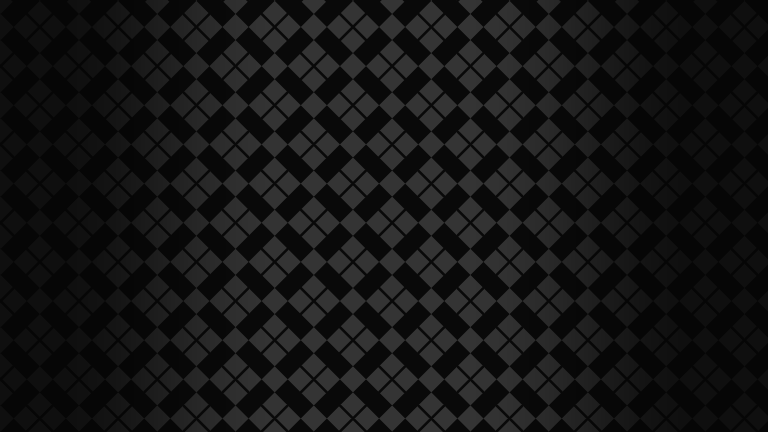
A Shadertoy shader for this pattern:

```glsl
// Dark argyle: diagonal 3x3 checker tiles split by thin lines, lit by a central vertical glow.

// Lengths are fractions of the canvas height.
const float TILE_PERIOD  = 0.18125;              // distance between line crossings in a row
const vec2  CROSSING     = vec2(0.8171, 0.9375); // position of one line crossing
const float LINE_WIDTH   = 0.006;
const float GLOW_OFFSET  = -0.015;               // glow axis relative to the canvas centre
const float GLOW_INNER   = 0.20;                 // full brightness up to here
const float GLOW_OUTER   = 0.74;                 // fully dimmed from here
const vec3  LIGHT_CENTER = vec3(0.203);
const vec3  LIGHT_EDGE   = vec3(0.058);
const vec3  DARK_CENTER  = vec3(0.036);
const vec3  DARK_EDGE    = vec3(0.022);

// Antialiased coverage of the region where the distance is negative.
vec2 coverage(vec2 dist, float blur) {
    return 1.0 - smoothstep(-blur, blur, dist);
}

// Rotates by 45 degrees so that the lines fall on integer coordinates.
vec2 toDiagonal(vec2 p) {
    return vec2(p.x + p.y, p.x - p.y) / TILE_PERIOD;
}

void mainImage(out vec4 fragColor, in vec2 fragCoord) {
    vec2 p = fragCoord / iResolution.y;
    float toTile = sqrt(2.0) / TILE_PERIOD;
    float blur = 0.6 * toTile / iResolution.y;

    // Distance from the middle of the tile along each diagonal
    vec2 fromMiddle = abs(fract(toDiagonal(p - CROSSING)) - 0.5);

    // Checker of thirds: dark where exactly one axis is in its middle third
    vec2 middle = coverage(fromMiddle - 1.0 / 6.0, blur);
    float darkCell = middle.x + middle.y - 2.0 * middle.x * middle.y;

    // Thin lines along the tile borders
    vec2 lines = coverage(0.5 - fromMiddle - 0.5 * LINE_WIDTH * toTile, blur);
    float dark = max(darkCell, max(lines.x, lines.y));

    // Horizontal falloff of the glow
    float axis = 0.5 * iResolution.x / iResolution.y + GLOW_OFFSET;
    float dim = smoothstep(GLOW_INNER, GLOW_OUTER, abs(p.x - axis));
    vec3 lightColor = mix(LIGHT_CENTER, LIGHT_EDGE, dim);
    vec3 darkColor = mix(DARK_CENTER, DARK_EDGE, dim);

    fragColor = vec4(mix(lightColor, darkColor, dark), 1.0);
}
```
